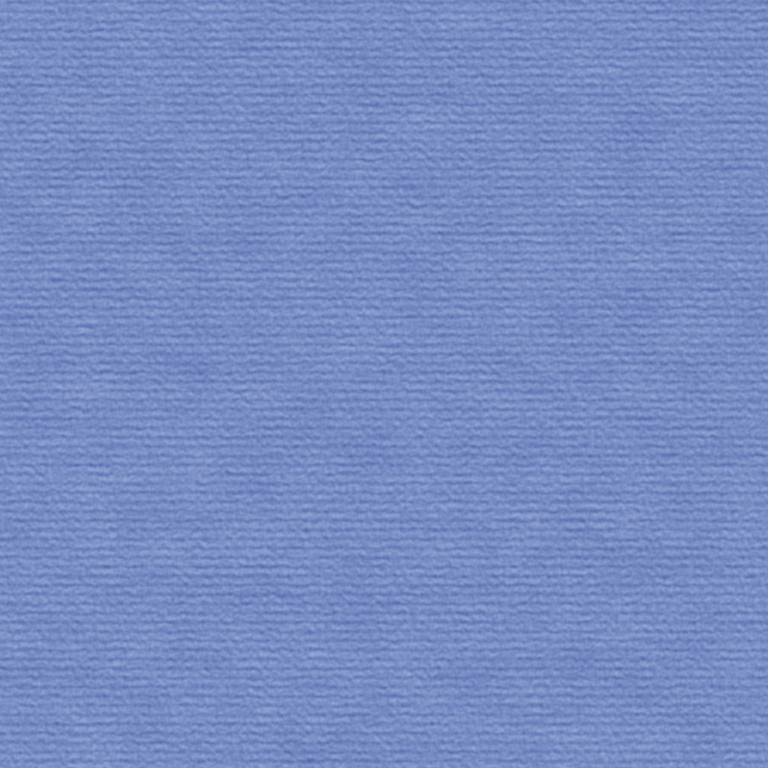
Write a WebGL 2 fragment shader that draws this texture.

```glsl
#version 300 es
precision highp float;
// Blue ribbed paper: fine straight horizontal ribs with a crisp embossed grain.

#define RIB_COUNT 83.0
#define RIB_DEPTH 0.80
#define RIB_WOBBLE 0.24
#define GRAIN_SCALE vec2(125.0, 150.0)
#define GRAIN_DEPTH 1.75
#define FIBRE_SCALE vec2(225.0, 235.0)
#define FIBRE_DEPTH 1.25
#define MOTTLE_DEPTH 0.50
#define MID_COLOUR vec3(0.468, 0.548, 0.765)
#define TONE_RANGE vec3(0.048, 0.047, 0.032)

uniform vec2 u_resolution;
out vec4 fragColour;

const float TAU = 6.28319;

// Unit gradient at a lattice point, from an integer hash
vec2 latticeGradient(vec2 cell) {
    uvec2 q = uvec2(ivec2(cell) + 4096);
    uint h = q.x * 73856093u ^ q.y * 19349663u;
    h = (h ^ (h >> 16)) * 73244475u;
    h = (h ^ (h >> 15)) * 73244475u;
    h ^= h >> 16;
    float angle = float(h & 65535u) / 65536.0 * TAU;
    return vec2(cos(angle), sin(angle));
}

float gradientNoise(vec2 p) {
    vec2 cell = floor(p);
    vec2 f = p - cell;
    vec2 w = f * f * f * (f * (f * 6.0 - 15.0) + 10.0);
    vec2 e = vec2(1.0, 0.0);
    float a = dot(latticeGradient(cell), f);
    float b = dot(latticeGradient(cell + e), f - e);
    float c = dot(latticeGradient(cell + e.yx), f - e.yx);
    float d = dot(latticeGradient(cell + 1.0), f - 1.0);
    return mix(mix(a, b, w.x), mix(c, d, w.x), w.y);
}

// Horizontal ribs with narrow dark grooves; phase and strength drift
float ribs(vec2 uv) {
    float wobble = gradientNoise(uv * vec2(70.0, 80.0) + 31.7);
    wobble += 0.3 * gradientNoise(uv * vec2(9.0, 40.0) + 7.3);
    float phase = TAU * (uv.y * RIB_COUNT + RIB_WOBBLE * wobble);
    float strength = 1.0 + 0.7 * gradientNoise(uv * vec2(32.0, 60.0) + 53.1);
    return strength * (sin(phase) + 0.18 * cos(2.0 * phase));
}

// Relief of the pulp, lit from above
float grain(vec2 uv) {
    vec2 p = uv * GRAIN_SCALE + 11.3;
    vec2 lightStep = vec2(0.15, 0.55);
    return gradientNoise(p) - 0.6 * gradientNoise(p + lightStep);
}

// Broad uneven tone: soft patches and faint bands
float mottle(vec2 uv) {
    return gradientNoise(uv * vec2(14.0, 20.0) + 41.9)
         + 0.8 * gradientNoise(uv * vec2(34.0, 42.0) + 67.7)
         + 0.7 * gradientNoise(uv * vec2(3.0, 28.0) + 19.1);
}

void main() {
    vec2 uv = gl_FragCoord.xy / min(u_resolution.x, u_resolution.y);
    float tone = RIB_DEPTH * ribs(uv);
    tone += GRAIN_DEPTH * grain(uv);
    tone += FIBRE_DEPTH * gradientNoise(uv * FIBRE_SCALE + 83.9);
    tone += MOTTLE_DEPTH * mottle(uv);
    fragColour = vec4(MID_COLOUR + TONE_RANGE * tone, 1.0);
}
```
